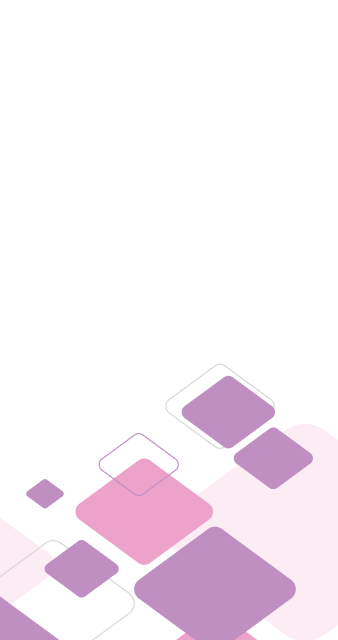
A Shadertoy shader for this background:

```glsl
// White backdrop with rounded rhombus tiles gathered toward the bottom.
// Each tile is a signed distance shape sharing one edge slope; layers run
// from pale fills and grey outlines up to pink, purple and a purple outline.

const vec3 WHITE  = vec3(1.0);
const vec3 BLUSH  = vec3(0.988, 0.930, 0.957);
const vec3 PINK   = vec3(0.930, 0.640, 0.790);
const vec3 PURPLE = vec3(0.750, 0.560, 0.760);
const vec3 GREY   = vec3(0.840, 0.840, 0.850);

const float EDGE_SLOPE = 0.735;
const float STROKE_HALF_WIDTH = 0.0009;

// Tiles hold centre x, centre y, half width and corner radius,
// all measured in canvas heights.
const vec4 BLUSH_TILES[2] = vec4[2](
    vec4( 0.4766, 0.1680, 0.2122, 0.0520),
    vec4(-0.1172, 0.1172, 0.2018, 0.0234));

const vec4 GREY_OUTLINES[2] = vec4[2](
    vec4(0.0833, 0.0573, 0.1263, 0.0195),
    vec4(0.3438, 0.3652, 0.0846, 0.0130));

const vec4 PINK_TILES[2] = vec4[2](
    vec4(0.2253,  0.2005, 0.1074, 0.0156),
    vec4(0.3385, -0.0521, 0.1237, 0.0156));

const vec4 PURPLE_TILES[6] = vec4[6](
    vec4(-0.0521, -0.0165, 0.1556, 0.0170),
    vec4( 0.1276,  0.1113, 0.0579, 0.0091),
    vec4( 0.0703,  0.2285, 0.0293, 0.0052),
    vec4( 0.3568,  0.3561, 0.0729, 0.0117),
    vec4( 0.4271,  0.2839, 0.0618, 0.0104),
    vec4( 0.3359,  0.0794, 0.1263, 0.0182));

const vec4 PURPLE_OUTLINE = vec4(0.2168, 0.2741, 0.0618, 0.0110);

// Signed distance to a rhombus with the given half diagonals
float rhombusDistance(vec2 p, vec2 halfSize) {
    p = abs(p);
    vec2 q = halfSize - 2.0 * p;
    float along = (q.x * halfSize.x - q.y * halfSize.y) / dot(halfSize, halfSize);
    along = clamp(along, -1.0, 1.0);
    vec2 nearest = 0.5 * halfSize * vec2(1.0 - along, 1.0 + along);
    float side = p.x * halfSize.y + p.y * halfSize.x - halfSize.x * halfSize.y;
    return length(p - nearest) * sign(side);
}

// Shrink the core by the radius, then grow it back with round corners
float tileDistance(vec2 p, vec4 tile) {
    float radius = tile.w;
    vec2 core = (tile.z - radius) * vec2(1.0, EDGE_SLOPE);
    return rhombusDistance(p - tile.xy, core) - radius;
}

// Antialiased coverage of a distance, one pixel wide
float coverage(float dist, float pixel) {
    return clamp(0.5 - dist / pixel, 0.0, 1.0);
}

vec3 fillTile(vec3 base, vec3 ink, vec2 p, vec4 tile, float pixel) {
    return mix(base, ink, coverage(tileDistance(p, tile), pixel));
}

vec3 strokeTile(vec3 base, vec3 ink, vec2 p, vec4 tile, float pixel) {
    float dist = abs(tileDistance(p, tile)) - STROKE_HALF_WIDTH;
    return mix(base, ink, coverage(dist, pixel));
}

void mainImage(out vec4 fragColor, in vec2 fragCoord) {
    float pixel = 1.0 / iResolution.y;
    vec2 p = fragCoord * pixel;
    vec3 color = WHITE;

    // Pale fills and thin grey outlines at the back
    for (int i = 0; i < 2; i++) color = fillTile(color, BLUSH, p, BLUSH_TILES[i], pixel);
    for (int i = 0; i < 2; i++) color = strokeTile(color, GREY, p, GREY_OUTLINES[i], pixel);

    // Solid tiles in front
    for (int i = 0; i < 2; i++) color = fillTile(color, PINK, p, PINK_TILES[i], pixel);
    for (int i = 0; i < 6; i++) color = fillTile(color, PURPLE, p, PURPLE_TILES[i], pixel);

    // Purple outline over the pink tile
    color = strokeTile(color, PURPLE, p, PURPLE_OUTLINE, pixel);

    fragColor = vec4(color, 1.0);
}
```
